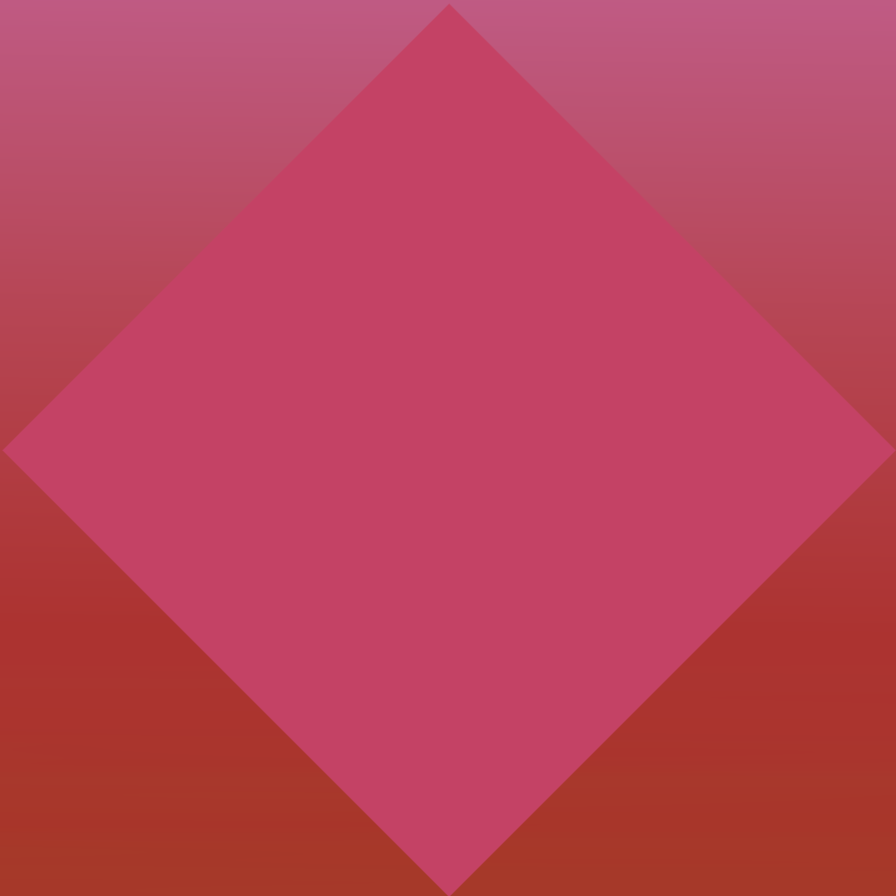
Write a three.js fragment shader that draws this background.

```glsl
#define DIAMOND_CENTER vec2(0.5013, 0.4974)
#define DIAMOND_RADIUS 0.4985
#define DIAMOND_COLOR vec3(0.77, 0.26, 0.395)
#define RUST vec3(0.652, 0.22, 0.16)
#define BRICK vec3(0.675, 0.20, 0.19)
#define ROSE vec3(0.715, 0.275, 0.335)
#define ORCHID vec3(0.75, 0.355, 0.515)
#define TILT 0.012
#define STREAK_STRENGTH 0.008
#define EDGE_SOFTNESS 0.001

varying vec2 vUv;

// Signed distance to a square standing on its corner
float diamondDistance(vec2 p, float radius) {
  return (abs(p.x) + abs(p.y) - radius) * 0.70710678;
}

// Vertical blend from rust through brick and rose to orchid
vec3 duskGradient(float height) {
  vec3 color = mix(RUST, BRICK, smoothstep(0.0, 0.30, height));
  color = mix(color, ROSE, clamp((height - 0.30) / 0.36, 0.0, 1.0));
  return mix(color, ORCHID, clamp((height - 0.66) / 0.34, 0.0, 1.0));
}

// Layered sines stretched into thin, nearly level streaks
float streaks(vec2 p) {
  float sum = 0.0;
  float frequency = 58.0;
  float amplitude = 0.5;
  for (int i = 0; i < 4; i++) {
    float bend = 0.6 * sin(p.x * 3.0 + float(i) * 1.7);
    sum += amplitude * sin(p.y * frequency + bend + float(i) * 2.1);
    frequency *= 1.73;
    amplitude *= 0.6;
  }
  return sum;
}

void main() {
  // Sky, slightly tilted, with streaks fading upward
  float height = vUv.y + TILT * (vUv.x - 0.5);
  vec3 color = duskGradient(height);
  float streakFade = 1.0 - smoothstep(0.12, 0.36, height);
  color += vec3(-0.4, 1.0, 0.2) * STREAK_STRENGTH * streakFade * streaks(vUv);

  // Flat diamond
  float d = diamondDistance(vUv - DIAMOND_CENTER, DIAMOND_RADIUS);
  float coverage = 1.0 - smoothstep(-EDGE_SOFTNESS, EDGE_SOFTNESS, d);
  color = mix(color, DIAMOND_COLOR, coverage);

  gl_FragColor = vec4(color, 1.0);
}
```
